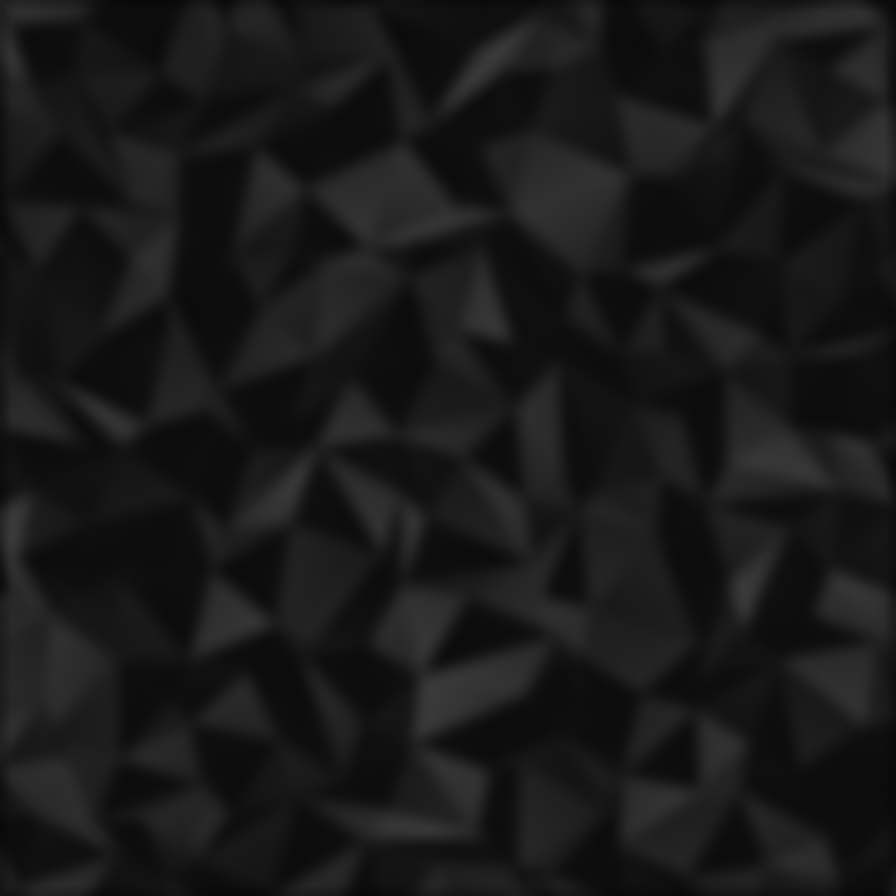
Reproduce this background procedurally as a three.js fragment shader.

```glsl
// Draws a dim charcoal mosaic of irregular, softly blurred triangular facets.
varying vec2 vUv;

const float CELLS = 14.0;       // grid cells across the canvas
const float JITTER = 0.92;      // scatter of the corners, in cells
const float SOFTNESS = 0.15;    // half width of the facet edges, in cells
const float BLUR_RADIUS = 0.10; // reach of the blur taps, in cells
const float GRID_ANGLE = 0.42;

float hash(vec2 p) {
  return fract(sin(dot(p, vec2(127.1, 311.7))) * 43758.5453);
}

vec2 corner(vec2 cell) {
  vec2 offset = vec2(hash(cell), hash(cell + 57.3)) - 0.5;
  return cell + JITTER * offset;
}

float cross2(vec2 a, vec2 b) {
  return a.x * b.y - a.y * b.x;
}

// Soft coverage of the half plane to the left of the line from a to b
float edgeCover(vec2 p, vec2 a, vec2 b, float winding) {
  float dist = winding * cross2(b - a, p - a) / max(length(b - a), 0.001);
  return smoothstep(-SOFTNESS, SOFTNESS, dist);
}

float triangleCover(vec2 p, vec2 a, vec2 b, vec2 c) {
  float winding = sign(cross2(b - a, c - a));
  return edgeCover(p, a, b, winding)
       * edgeCover(p, b, c, winding)
       * edgeCover(p, c, a, winding);
}

// Mostly near black, some mid greys and a few brighter facets
float facetTone(float seed) {
  return mix(0.05, 0.152, smoothstep(0.22, 0.95, seed)) + 0.08 * pow(seed, 12.0);
}

// Returns weighted tone and weight of one facet
vec2 facet(vec2 p, vec2 a, vec2 b, vec2 c, vec2 id) {
  float weight = triangleCover(p, a, b, c);
  float angle = 6.2832 * hash(id + 19.7);
  vec2 lightDir = vec2(cos(angle), sin(angle));
  float slope = 1.0 + 0.25 * dot(p - (a + b + c) / 3.0, lightDir);
  return vec2(facetTone(hash(id + 83.1)) * slope, 1.0) * weight;
}

// Splits one jittered cell along a random diagonal
vec2 cellFacets(vec2 p, vec2 cell) {
  vec2 a = corner(cell);
  vec2 b = corner(cell + vec2(1.0, 0.0));
  vec2 c = corner(cell + vec2(1.0, 1.0));
  vec2 d = corner(cell + vec2(0.0, 1.0));
  vec2 secondId = cell + vec2(0.37, 0.61);
  if (hash(cell + 31.9) < 0.5) {
    return facet(p, a, b, c, cell) + facet(p, a, c, d, secondId);
  }
  return facet(p, a, b, d, cell) + facet(p, b, c, d, secondId);
}

float mosaic(vec2 p) {
  vec2 home = floor(p);
  vec2 sum = vec2(0.0);
  for (int y = -1; y <= 1; y++) {
    for (int x = -1; x <= 1; x++) {
      sum += cellFacets(p, home + vec2(float(x), float(y)));
    }
  }
  return sum.x / max(sum.y, 0.0001);
}

// Averages four taps on a circle to round off the facet corners
float blurredMosaic(vec2 p, float radius) {
  float sum = 0.0;
  for (int i = 0; i < 4; i++) {
    float angle = 1.5708 * float(i) + 0.4;
    sum += mosaic(p + radius * vec2(cos(angle), sin(angle)));
  }
  return sum / 4.0;
}

// Slight darkening along the canvas border
float borderFade(vec2 uv) {
  vec2 inset = min(uv, 1.0 - uv);
  return mix(0.7, 1.0, smoothstep(0.0, 0.015, min(inset.x, inset.y)));
}

void main() {
  float s = sin(GRID_ANGLE);
  float c = cos(GRID_ANGLE);
  vec2 p = mat2(c, s, -s, c) * vUv * CELLS + 20.0;
  float tone = blurredMosaic(p, BLUR_RADIUS) * borderFade(vUv);
  gl_FragColor = vec4(vec3(tone), 1.0);
}
```
